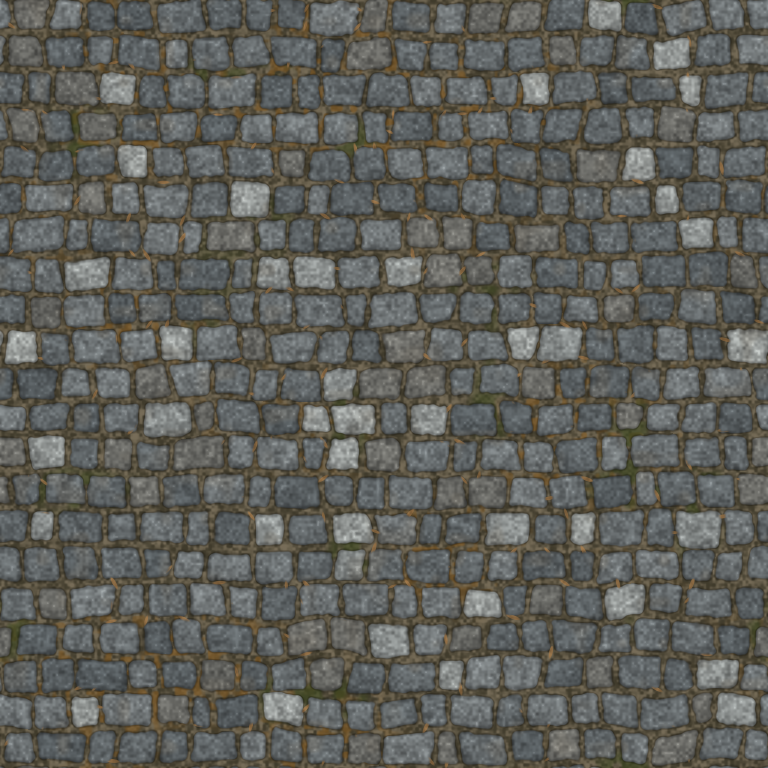
Reproduce this texture procedurally as a Shadertoy shader.

```glsl
// Weathered granite setts in uneven courses, bedded in sandy joints.
// Each course is cut at jittered, slanted joints; every stone is a rounded box
// with a ragged edge, its own tone and mineral grain. All noise tiles.

#define ROWS 21.0
#define COLS 20.0
#define ROW_PHASE -0.05
#define WIDTH_JITTER 0.46
#define JOINT_SLANT 0.26
#define JOINT_HALF 0.058
#define CORNER_RADIUS 0.13
#define EDGE_RAGGED 0.13
#define PALE_SHARE 0.075
#define GRAIN 0.34
#define LEAF_GRID 44.0
#define LEAF_SHARE 0.13

const vec3 STONE_DARK = vec3(0.335, 0.360, 0.372);
const vec3 STONE_MID = vec3(0.455, 0.475, 0.480);
const vec3 STONE_PALE = vec3(0.600, 0.615, 0.605);
const vec3 STONE_WARM = vec3(0.440, 0.425, 0.390);
const vec3 SOIL_DARK = vec3(0.250, 0.230, 0.170);
const vec3 SOIL_PALE = vec3(0.465, 0.425, 0.345);
const vec3 RUST = vec3(0.500, 0.350, 0.140);
const vec3 MOSS = vec3(0.220, 0.270, 0.110);
const vec3 LEAF = vec3(0.560, 0.420, 0.260);

float hash(vec2 p) {
    vec3 q = fract(p.xyx * 0.1031);
    q += dot(q, q.yzx + 33.33);
    return fract((q.x + q.y) * q.z);
}

// Value noise with n lattice cells across the canvas.
float noise(vec2 uv, float n) {
    vec2 p = uv * n, i = floor(p), f = fract(p);
    f = f * f * (3.0 - 2.0 * f);
    vec2 a = mod(i, n) + n * 1.7, b = mod(i + 1.0, n) + n * 1.7;
    return mix(mix(hash(a), hash(vec2(b.x, a.y)), f.x),
               mix(hash(vec2(a.x, b.y)), hash(b), f.x), f.y);
}

// Position of the upright joint to the left of stone i, at height y in its row.
float jointX(float i, float row, float y) {
    vec2 id = vec2(mod(i, COLS), row);
    return i + WIDTH_JITTER * (hash(id + 71.0) - 0.5)
             + JOINT_SLANT * (hash(id + 133.0) - 0.5) * (y - 0.5);
}

float roundedBox(vec2 p, vec2 halfSize, float r) {
    vec2 q = abs(p) - halfSize + r;
    return length(max(q, 0.0)) + min(max(q.x, q.y), 0.0) - r;
}

// Coverage of sparse, slim leaf fragments.
float leafMask(vec2 uv, float pixel) {
    vec2 p = uv * LEAF_GRID, id = mod(floor(p), LEAF_GRID) + 211.0;
    float turn = 6.2832 * hash(id + 5.0);
    vec2 c = 0.35 + 0.3 * vec2(hash(id + 9.0), hash(id + 17.0));
    vec2 q = mat2(cos(turn), sin(turn), -sin(turn), cos(turn)) * (fract(p) - c);
    float d = length(q * vec2(1.0, 3.5)) - mix(0.18, 0.33, hash(id + 23.0));
    return step(hash(id), LEAF_SHARE) * (1.0 - smoothstep(-0.05, 3.0 * pixel * LEAF_GRID, d));
}

void mainImage(out vec4 fragColor, in vec2 fragCoord) {
    vec2 uv = fragCoord / iResolution.xy;
    float pixel = 1.0 / iResolution.y;
    float fine = noise(uv, 256.0);
    float grit = 0.5 * fine + 0.3 * noise(uv, 170.0) + 0.2 * noise(uv, 97.0);
    float blotch = noise(uv, 61.0);

    // Courses wander gently.
    vec2 warp = vec2(noise(uv, 23.0), noise(uv.yx, 14.0)) - 0.5;
    vec2 g = (uv + warp * vec2(0.007, 0.011)) * vec2(COLS, ROWS);
    g.y += ROW_PHASE;
    float row = mod(floor(g.y), ROWS), y = fract(g.y);
    float x = g.x + hash(vec2(row, 47.0));

    // Find the stone lying between two jittered joints.
    float i = floor(x);
    if (x < jointX(i, row, y)) i -= 1.0;
    else if (x > jointX(i + 1.0, row, y)) i += 1.0;
    float left = jointX(i, row, y), right = jointX(i + 1.0, row, y);
    vec2 id = vec2(mod(i, COLS), row);
    float tone = hash(id + 11.0), kind = hash(id + 29.0), size = hash(id + 53.0);

    // Stone outline, measured in row heights.
    float aspect = ROWS / COLS;
    vec2 p = vec2((x - 0.5 * (left + right)) / aspect * aspect * aspect, y - 0.5);
    p.y += p.x * (hash(id + 83.0) - 0.5) * 0.14 + (hash(id + 97.0) - 0.5) * 0.05;
    vec2 halfSize = vec2(0.5 * (right - left) * aspect, 0.5) - JOINT_HALF;
    halfSize -= vec2(0.03, 0.065) * size;
    float d = roundedBox(p, halfSize, CORNER_RADIUS);
    d += EDGE_RAGGED * (0.6 * blotch + 0.4 * noise(uv, 131.0) - 0.5);

    // Stone face: tone, warm stains, grain and worn rim.
    vec3 stone = mix(STONE_DARK, STONE_MID, tone);
    stone = mix(stone, STONE_WARM, 0.6 * step(0.88, kind));
    stone = mix(stone, STONE_PALE, step(kind, PALE_SHARE) * (0.7 + 0.3 * tone));
    stone = mix(stone, STONE_WARM, 0.45 * smoothstep(0.68, 0.95, noise(uv, 37.0)));
    stone *= 1.0 + GRAIN * (2.0 * grit - 1.0) + 0.16 * (blotch - 0.5);
    stone += 0.07 * smoothstep(0.85, 1.0, fine);
    stone *= 1.0 + 0.10 * p.y;
    stone *= 1.0 - 0.30 * smoothstep(-0.11, 0.02, d);

    // Joint fill: sand, rust, moss, leaves and contact shadow.
    vec3 soil = mix(SOIL_DARK, SOIL_PALE, smoothstep(0.18, 0.85, grit));
    float rust = smoothstep(0.4, 0.85, noise(uv, 7.0)) * smoothstep(0.5, 0.85, noise(uv, 113.0));
    soil = mix(soil, RUST, 0.65 * rust);
    float moss = smoothstep(0.72, 0.95, noise(uv.yx, 11.0)) * smoothstep(0.35, 0.7, blotch);
    soil = mix(soil, MOSS, 0.6 * moss);
    soil *= 0.72 + 0.28 * smoothstep(0.0, 0.07, d);

    float soft = max(0.025, 0.8 * pixel * ROWS);
    vec3 color = mix(stone, soil, smoothstep(-soft, soft, d));
    float leaf = leafMask(uv, pixel) * smoothstep(-0.08, 0.02, d);
    color = mix(color, LEAF * (0.75 + 0.5 * grit), 0.85 * leaf);
    fragColor = vec4(color, 1.0);
}
```
